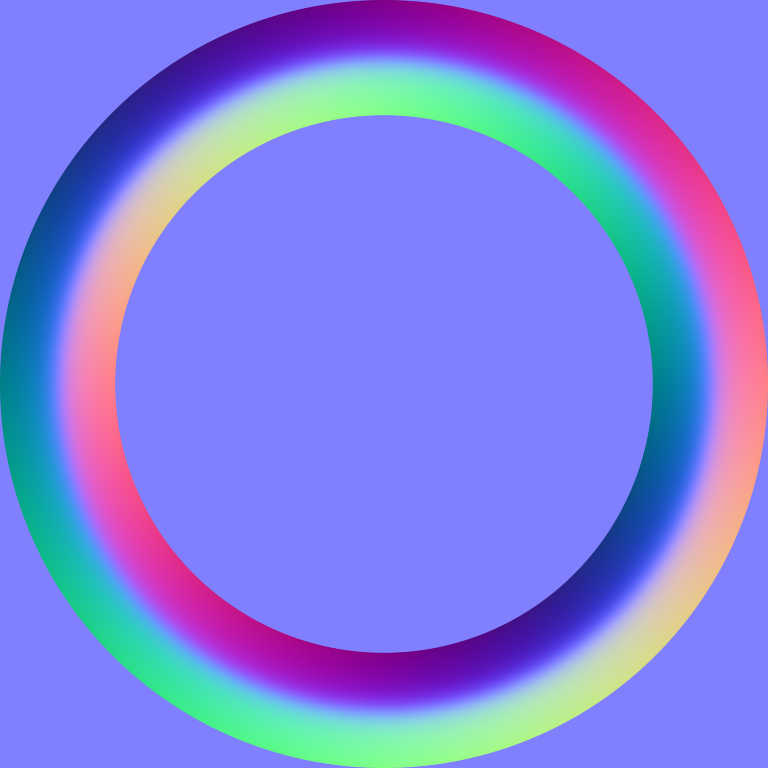
Give the GLSL for this texture map, as a three.js fragment shader.

```glsl
varying vec2 vUv;

// Tangent-space normal of a round tube; across runs from -1 to 1 over its width
vec3 tubeNormal(vec2 outward, float across, float steepness) {
  float t = clamp(across, -1.0, 1.0);
  return normalize(vec3(outward * t * steepness, sqrt(1.0 - t * t)));
}

void main() {
  vec2 p = vUv - 0.5;
  float radius = length(p);
  vec2 outward = p / max(radius, 0.0001);

  // Ring spans radius 0.35 to 0.5
  float offset = radius - 0.425;
  float ringMask = 1.0 - smoothstep(-0.0008, 0.0008, abs(offset) - 0.075);

  vec3 normal = tubeNormal(outward, offset / 0.075, 4.0);
  normal.y = -normal.y; // green channel points down

  // Encode the normals as colour over the flat surface
  vec3 ringColor = normal * 0.5 + 0.5;
  vec3 flatColor = vec3(0.5, 0.5, 1.0);
  gl_FragColor = vec4(mix(flatColor, ringColor, ringMask), 1.0);
}
```
